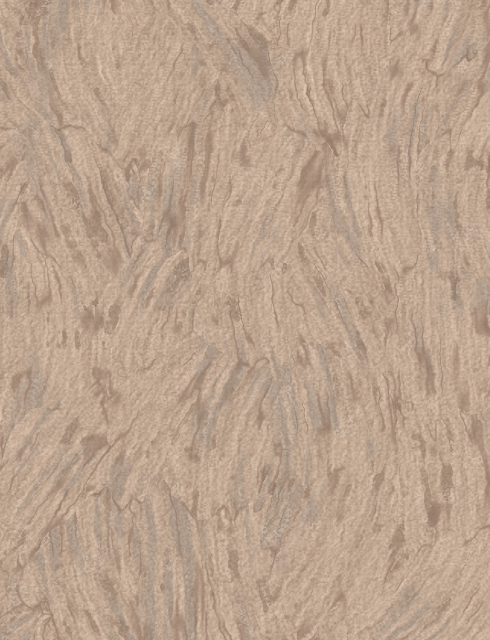
Reproduce this texture procedurally as a WebGL 2 fragment shader.

```glsl
#version 300 es
precision highp float;
// Beige plaster combed in overlapping, curved trowel strokes with cracks and grey wash.
uniform vec2 u_resolution;
out vec4 fragColor;

float hash(vec2 p) {
  return fract(sin(dot(p, vec2(127.1, 311.7))) * 43758.5453);
}

float noise(vec2 p) {
  vec2 i = floor(p), f = fract(p);
  f = f * f * (3.0 - 2.0 * f);
  return mix(mix(hash(i), hash(i + vec2(1, 0)), f.x),
             mix(hash(i + vec2(0, 1)), hash(i + vec2(1, 1)), f.x), f.y);
}

float fbm(vec2 p) {
  float sum = 0.0, amp = 0.53;
  for (int i = 0; i < 4; i++) {
    sum += amp * noise(p);
    p = mat2(1.6, 1.2, -1.2, 1.6) * p + 7.3;
    amp *= 0.5;
  }
  return sum;
}

// Combed height, long along y and narrow along x.
float combHeight(vec2 s, float seed) {
  return 0.3 * noise(s * vec2(75, 7) + seed)
       + 0.4 * noise(s * vec2(150, 14) + seed + 17.0)
       + 0.3 * noise(s * vec2(270, 45) + seed + 31.0);
}

// Thin line along the middle contour of a noise field.
float contour(float n, float width) {
  return 1.0 - smoothstep(0.0, width, abs(n - 0.5));
}

void main() {
  vec2 p = gl_FragCoord.xy / u_resolution.y;
  vec2 ragged = 0.035 * (vec2(fbm(p * 24.0), fbm(p * 24.0 + 40.0)) - 0.5);

  // Nearest trowel patch, in its own turned and bent frame.
  vec2 cellSize = vec2(0.16, 0.2), cell = floor(p / cellSize), stroke = vec2(0);
  float nearest = 9.0, second = 9.0, seed = 0.0;
  for (int y = -1; y <= 1; y++) {
    for (int x = -1; x <= 1; x++) {
      vec2 id = cell + vec2(x, y);
      vec2 jitter = vec2(hash(id + 3.1), hash(id + 8.7));
      vec2 q = p - (id + 0.1 + 0.8 * jitter) * cellSize;
      float angle = 1.3 * (hash(id + 21.3) - 0.5);
      q = mat2(cos(angle), -sin(angle), sin(angle), cos(angle)) * q;
      q.x += 4.0 * (hash(id + 33.9) - 0.5) * q.y * q.y;
      float d = length((q + ragged) * vec2(7.5, 4.5)) + 0.3 * noise(q * vec2(70, 4) + id * 9.0);
      if (d < nearest) {
        second = nearest;
        nearest = d;
        stroke = q;
        seed = 60.0 * hash(id + 51.7);
      } else {
        second = min(second, d);
      }
    }
  }
  stroke.x += 0.005 * (noise(p * 60.0) - 0.5) + 0.003 * (noise(p * 150.0) - 0.5);

  // Relief lit from one side, plus fine grit.
  float height = combHeight(stroke, seed);
  float relief = height - combHeight(stroke + vec2(0.0025, 0.0015), seed);
  float grit = noise(p * 420.0) - 0.5;
  float gritRelief = noise(p * 250.0) - noise(p * 250.0 + vec2(0.6, -0.5));
  vec3 color = vec3(0.762, 0.662, 0.577);
  color += 0.12 * (height - 0.5) + 0.13 * relief + 0.085 * grit + 0.06 * gritRelief;

  // Grey wash caught in the grooves.
  float wash = smoothstep(0.47, 0.66, fbm(p * vec2(15, 9) + 5.0));
  wash *= smoothstep(0.4, 0.75, noise(stroke * vec2(115, 9) + seed + 5.0));
  color = mix(color, vec3(0.64, 0.575, 0.525) + 0.1 * relief + 0.08 * grit, 0.6 * wash);

  // Brown gouges with torn edges.
  float tear = noise(stroke * vec2(105, 17) + seed + 9.0) + 0.5 * (fbm(p * 110.0) - 0.5);
  float gouge = smoothstep(0.68, 0.84, tear) * smoothstep(0.4, 0.6, fbm(p * 20.0 + 70.0));
  color = mix(color, vec3(0.6, 0.5, 0.425) + 0.07 * grit, 0.65 * gouge);

  // Cracks along strokes, across them, and at patch borders.
  float along = contour(noise(stroke * vec2(75, 8) + seed + 13.0), 0.14);
  along *= smoothstep(0.5, 0.72, noise(p * vec2(34, 20) + 30.0));
  float across = contour(fbm(p * vec2(22, 34) + 90.0), 0.025);
  across *= smoothstep(0.6, 0.8, noise(p * 30.0 + 60.0));
  float border = 1.0 - smoothstep(0.0, 0.05, second - nearest);
  border *= smoothstep(0.45, 0.75, noise(p * 34.0 + 80.0));
  float crack = max(along, max(0.5 * across, border));
  color = mix(color, vec3(0.55, 0.445, 0.375), 0.55 * crack);

  // Pale dry ridges.
  float ridge = contour(noise(stroke * vec2(110, 12) + seed + 25.0), 0.16);
  ridge *= smoothstep(0.45, 0.75, noise(p * 40.0 + 15.0)) * smoothstep(-0.2, 0.3, grit);
  color = mix(color, vec3(0.84, 0.765, 0.7), 0.55 * ridge * (1.0 - crack));

  fragColor = vec4(color, 1.0);
}
```
